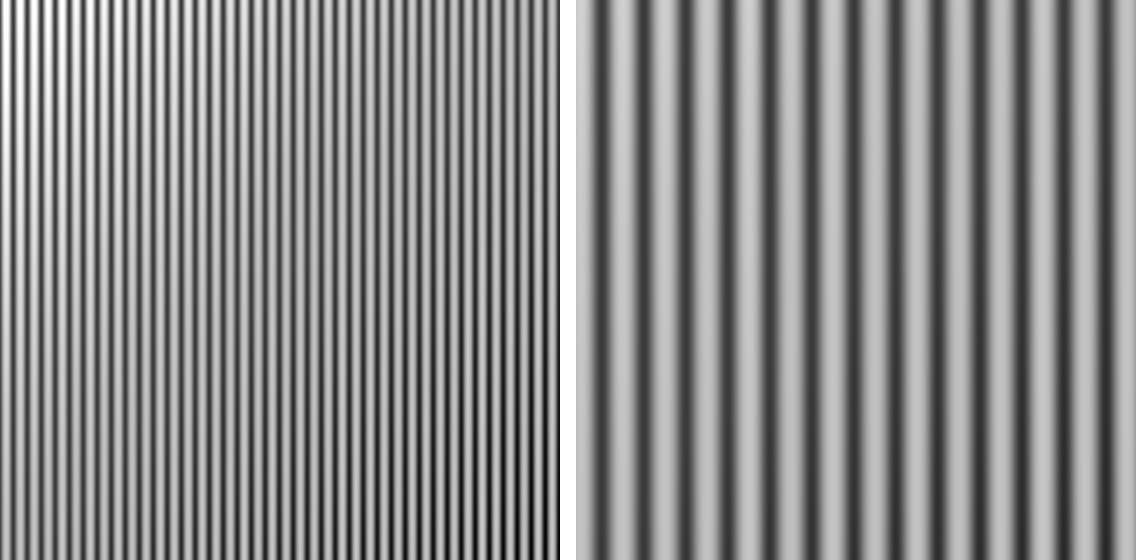
Left: the whole. Right: its middle third, enlarged.
A Shadertoy shader for this pattern:

```glsl
const float RIDGE_COUNT = 40.0;
const float RIDGE_PHASE = 0.05;
const float RIDGE_VARIATION = 0.035;
const float GROOVE_TONE = 0.225;
const float CREST_TONE = 0.765;

// Sine-free hash of a ridge index, 0 to 1
float hash11(float n) {
    n = fract(n * 0.1031);
    n *= n + 33.33;
    n *= n + n;
    return fract(n);
}

// Rounded ridge: 0 in the groove, 1 on a broad crest
float ridgeProfile(float u) {
    float wave = 0.5 - 0.5 * cos(6.28318 * u);
    return wave + 0.55 * wave * (1.0 - wave);
}

// Crests brighten towards the lit corner
float crestTone(float diagonal, float base) {
    float glow = max(0.0, 1.0 - 2.0 * diagonal);
    return base + 0.3 * glow * sqrt(glow);
}

// Grooves deepen towards the shaded corner
float grooveTone(float diagonal, float base) {
    float shade = max(0.0, 2.0 * diagonal - 1.0);
    return base * (1.0 - shade);
}

void mainImage(out vec4 fragColor, in vec2 fragCoord) {
    vec2 uv = fragCoord / iResolution.xy;

    // Vertical ridges, with grooves at whole values of u
    float u = uv.x * RIDGE_COUNT + RIDGE_PHASE;
    float profile = ridgeProfile(fract(u));

    // Light falls from the upper left to the lower right
    float diagonal = 0.5 * (uv.x + 1.0 - uv.y);
    float groove = grooveTone(diagonal, GROOVE_TONE);
    float crest = crestTone(diagonal, CREST_TONE);

    // Slight brightness difference between ridges, fading out in grooves
    float variation = RIDGE_VARIATION * (hash11(floor(u) + 1.0) - 0.5);
    float tone = mix(groove, crest + variation, profile);

    fragColor = vec4(vec3(clamp(tone, 0.0, 1.0)), 1.0);
}
```
